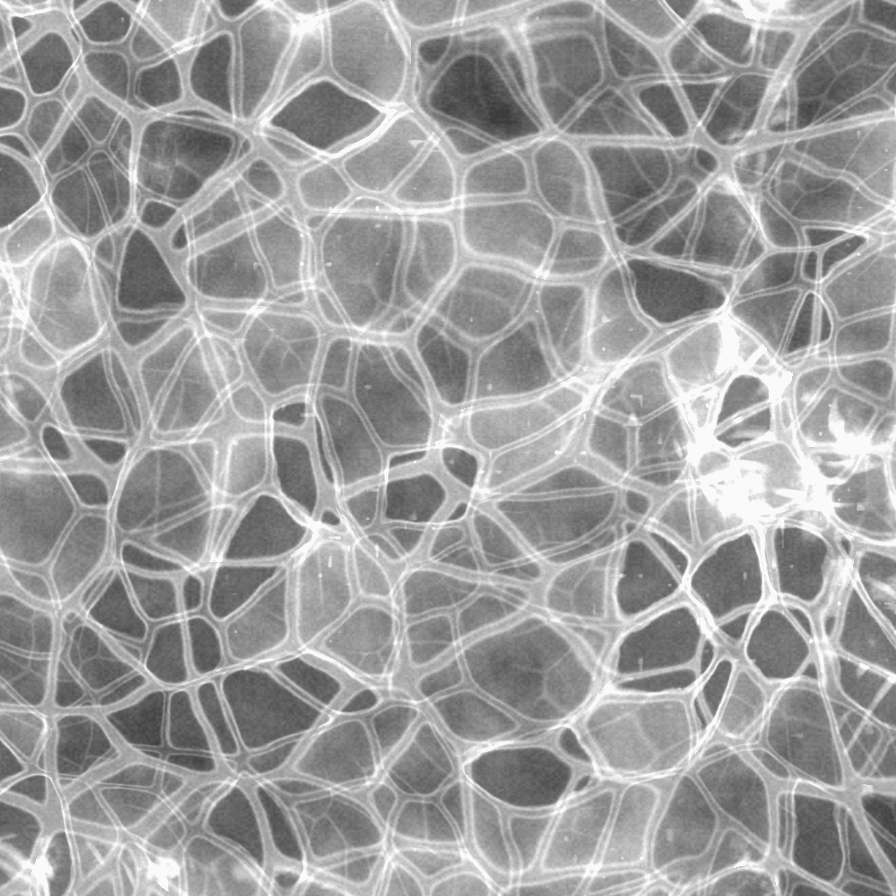
Write a WebGL 1 fragment shader that draws this texture.

```glsl
precision highp float;

uniform vec2 u_resolution;

float hash(vec2 p) {
  return fract(sin(dot(p, vec2(127.1, 311.7))) * 43758.5453);
}

vec2 hash2(vec2 p) {
  return vec2(hash(p), hash(p + 57.3));
}

float noise(vec2 p) {
  vec2 i = floor(p), f = fract(p);
  f = f * f * (3.0 - 2.0 * f);
  return mix(mix(hash(i), hash(i + vec2(1.0, 0.0)), f.x),
             mix(hash(i + vec2(0.0, 1.0)), hash(i + 1.0), f.x), f.y);
}

float fbm(vec2 p) {
  float sum = 0.0, amp = 0.5;
  for (int i = 0; i < 5; i++) {
    sum += amp * noise(p);
    p = mat2(1.6, 1.2, -1.2, 1.6) * p + 7.1;
    amp *= 0.5;
  }
  return sum / 0.97;
}

float smoothMin(float a, float b, float k) {
  float h = max(k - abs(a - b), 0.0) / k;
  return min(a, b) - 0.25 * h * h * k;
}

vec2 warp(vec2 p, float freq, float amount) {
  return p + amount * (vec2(noise(p * freq), noise(p * freq + 31.7)) - 0.5);
}

// Foam cell: x = distance to the rounded wall, yz = cell identity
vec3 foamCell(vec2 p, float rounding) {
  vec2 base = floor(p), nearCell = base, toNear = vec2(0.0);
  float best = 9.0;
  for (int y = -1; y <= 1; y++) {
    for (int x = -1; x <= 1; x++) {
      vec2 cell = base + vec2(float(x), float(y));
      vec2 r = cell + hash2(cell) - p;
      if (dot(r, r) < best) {
        best = dot(r, r);
        nearCell = cell;
        toNear = r;
      }
    }
  }
  float wall = 2.0;
  for (int y = -2; y <= 2; y++) {
    for (int x = -2; x <= 2; x++) {
      vec2 cell = nearCell + vec2(float(x), float(y));
      vec2 r = cell + hash2(cell) - p;
      vec2 gap = r - toNear;
      if (dot(gap, gap) > 0.0001)
        wall = smoothMin(wall, dot(0.5 * (r + toNear), normalize(gap)), rounding);
    }
  }
  return vec3(max(wall, 0.0), nearCell);
}

float band(float d, float halfWidth, float soft) {
  return 1.0 - smoothstep(halfWidth - soft, halfWidth + soft, d);
}

float ridge(float d, float center, float width) {
  float t = (d - center) / width;
  return exp(-t * t);
}

// Thin bright glints, stretched along one direction
float glint(vec2 p, float angle) {
  float c = cos(angle), s = sin(angle);
  vec2 q = mat2(c, -s, s, c) * warp(p, 9.0, 0.06);
  return smoothstep(0.66, 0.95, noise(q * vec2(26.0, 85.0)));
}

void main() {
  vec2 uv = gl_FragCoord.xy / min(u_resolution.x, u_resolution.y);
  vec2 p = warp(warp(uv, 4.0, 0.10), 28.0, 0.008);
  float cloud = fbm(uv * 7.0 + 3.0);
  float detail = fbm(uv * 32.0);

  vec3 front = foamCell(p * 8.0 + 2.0, 0.11);
  vec3 middle = foamCell(warp(p, 7.0, 0.05) * 10.5 + 40.0, 0.10);
  vec3 rear = foamCell(warp(p, 9.0, 0.05) * 17.0 + 90.0, 0.08);

  // Translucent films, brighter towards their walls
  float tone = 0.475 + 0.20 * (hash(front.yz + 5.0) - 0.5);
  tone += 0.42 * (cloud - 0.5) + 0.20 * (detail - 0.5);
  tone += 0.14 * exp(-7.0 * front.x) + 0.07 * (hash(middle.yz + 9.0) - 0.5);

  // Deep cells seen through torn windows
  float torn = middle.x + 0.16 * (detail - 0.5);
  float window = step(0.76, hash(middle.yz + 13.0)) * smoothstep(0.06, 0.10, torn);
  tone = mix(tone, 0.36 + 0.12 * (detail - 0.5), 0.75 * window);
  tone += 0.12 * step(0.76, hash(middle.yz + 13.0)) * ridge(torn, 0.06, 0.03);

  // Walls lying behind the front films
  float rearFade = smoothstep(0.35, 0.65, noise(uv * 11.0 + 8.0));
  tone += 0.11 * rearFade * (1.0 - window) * band(rear.x, 0.03, 0.05);
  tone += 0.08 * band(middle.x, 0.06, 0.03) + 0.12 * ridge(middle.x, 0.045, 0.022);

  // Front struts: pale body with two bright rims
  float halfWidth = mix(0.015, 0.075, noise(uv * 8.0 + 17.0));
  float strutTone = 0.71 + 0.22 * (cloud - 0.5) + 0.16 * (detail - 0.5);
  tone = mix(tone, max(tone, strutTone), 0.85 * band(front.x, halfWidth, 0.02));
  tone += 0.15 * ridge(front.x, halfWidth, 0.022);

  // Wet patches and reflections
  float wet = smoothstep(0.60, 0.82, noise(uv * 6.0 + 21.0));
  float angle = 6.28 * hash(front.yz + 3.0);
  tone += wet * (0.09 + 0.34 * glint(uv, angle) + 0.30 * smoothstep(0.55, 0.8, detail));
  tone += 0.22 * smoothstep(0.88, 0.98, noise(uv * 95.0)) * smoothstep(0.45, 0.7, cloud);

  // Fine grain
  tone += 0.07 * (noise(uv * 330.0) - 0.5) + 0.04 * (noise(uv * 512.0 + 5.0) - 0.5);
  gl_FragColor = vec4(vec3(clamp(tone, 0.24, 0.98)), 1.0);
}
```
